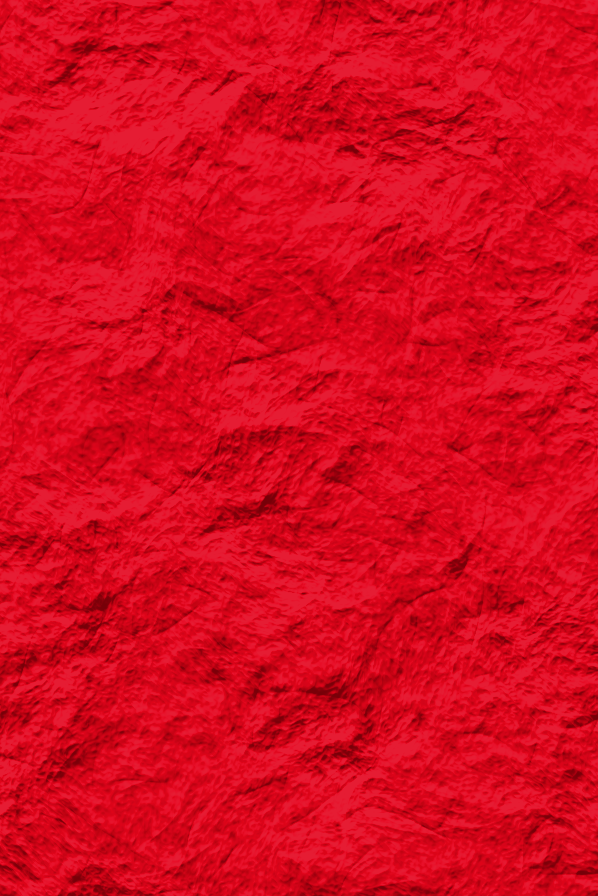
Write a Shadertoy shader that draws this texture.

```glsl
// Crumpled red tissue paper: a height field of sharp-edged noise folds plus a
// dense network of short pleats in all directions, lit by a raking light from
// above. Shading is spread over a ramp of reds, with mottled fibre grain on top.

const vec2 LIGHT_DIR = vec2(-0.3, 0.954);
const float SLOPE_STEP = 0.002;
const int FOLD_OCTAVES = 6;
const int PLEAT_LAYERS = 9;

// Reds from deep shadow to lit paper, and the tone at which each one sits
const vec3 REDS[7] = vec3[7](
    vec3(0.46, 0.00, 0.03), vec3(0.66, 0.00, 0.06), vec3(0.76, 0.01, 0.07),
    vec3(0.83, 0.015, 0.10), vec3(0.87, 0.015, 0.095), vec3(0.91, 0.06, 0.16),
    vec3(0.90, 0.11, 0.20));
const float TONES[7] = float[7](0.0, 0.06, 0.17, 0.37, 0.56, 0.74, 0.93);

mat2 rotation(float angle) {
    float c = cos(angle), s = sin(angle);
    return mat2(c, s, -s, c);
}

// Unit gradient vector for a lattice cell
vec2 cellGradient(vec2 cell) {
    uvec2 q = uvec2(ivec2(cell)) * uvec2(1597334673u, 3812015801u);
    uint h = (q.x ^ q.y) * 1597334673u;
    h = (h ^ (h >> 15)) * 2246822519u;
    h ^= h >> 13;
    float angle = float(h & 65535u) / 65536.0 * 6.28319;
    return vec2(cos(angle), sin(angle));
}

float gradientNoise(vec2 p) {
    vec2 i = floor(p), f = p - i;
    vec2 u = f * f * f * (f * (f * 6.0 - 15.0) + 10.0);
    vec2 e = vec2(1.0, 0.0);
    float a = dot(cellGradient(i), f);
    float b = dot(cellGradient(i + e.xy), f - e.xy);
    float c = dot(cellGradient(i + e.yx), f - e.yx);
    float d = dot(cellGradient(i + e.xx), f - e.xx);
    return mix(mix(a, b, u.x), mix(c, d, u.x), u.y);
}

// Bends the sheet so that folds wander and branch
vec2 warp(vec2 p, float scale, float amount) {
    vec2 q = p * scale;
    return p + amount * vec2(gradientNoise(q + 17.3), gradientNoise(q - 41.7));
}

// Lower on the flat patches, higher where the paper is strongly creased
float creasing(vec2 p) {
    return mix(0.7, 1.25, smoothstep(-0.3, 0.25, gradientNoise(p * 4.5 + 8.4)));
}

// Narrow pleat along a zero line of stretched noise: broad flanks, thin core
vec2 pleat(vec2 p, float angle, float scale, float width) {
    vec2 q = rotation(angle) * p * scale + angle * 31.0;
    float line = gradientNoise(q * vec2(0.65, 1.15)) / width;
    float presence = smoothstep(-0.05, 0.22, gradientNoise(q * 1.3 - 23.0));
    return presence * vec2(exp(-abs(line) * 1.3), exp(-line * line * 9.0));
}

// Height of the pleats in x, core tone in y: dark valleys, fainter bright ridges
vec2 pleats(vec2 p) {
    vec2 total = vec2(0.0);
    for (int i = 0; i < PLEAT_LAYERS; i++) {
        float layer = float(i);
        float scale = 5.0 + 1.5 * layer;
        bool ridge = mod(layer, 2.0) > 0.5;
        vec2 fold = pleat(p, -0.25 + 2.2 * layer, scale, 0.1);
        total += fold * (ridge ? vec2(0.07 / scale, 0.45) : vec2(-0.07 / scale, -0.75));
    }
    return total;
}

// Facets: absolute noise keeps a hard edge between neighbouring slopes
float folds(vec2 p) {
    float height = 0.0, frequency = 4.6, steepness = 0.52;
    for (int i = 0; i < FOLD_OCTAVES; i++) {
        vec2 q = rotation(0.4 + float(i) * 1.9) * p * frequency;
        float n = gradientNoise(q * vec2(0.95, 1.1) + float(i) * 13.7);
        height += steepness / frequency * (0.25 - sqrt(n * n + 0.0003));
        frequency *= 1.95;
        steepness *= 1.07;
    }
    return height;
}

// Height in x, crease tone in y
vec2 paper(vec2 p) {
    vec2 q = warp(warp(p, 5.0, 0.04), 15.0, 0.01);
    vec2 crease = pleats(q);
    return vec2(folds(q) * creasing(p) + crease.x, crease.y);
}

// Fine mottling of tangled fibres at two sizes
float fibres(vec2 p) {
    float coarse = gradientNoise(rotation(0.6) * p * vec2(85.0, 110.0));
    float fine = gradientNoise(rotation(-0.9) * p * vec2(170.0, 220.0) + 57.0);
    return coarse + 1.3 * fine;
}

vec3 redRamp(float tone) {
    vec3 colour = REDS[0];
    for (int i = 1; i < 7; i++) {
        float blend = clamp((tone - TONES[i - 1]) / (TONES[i] - TONES[i - 1]), 0.0, 1.0);
        colour = mix(colour, REDS[i], blend);
    }
    return colour;
}

void mainImage(out vec4 fragColor, in vec2 fragCoord) {
    vec2 p = fragCoord / iResolution.y;

    // Raking light: slopes that fall toward the light are bright
    vec2 sheet = paper(p);
    float slope = (sheet.x - paper(p + LIGHT_DIR * SLOPE_STEP).x) / SLOPE_STEP;

    // Slow drift of brightness, lighter toward the top
    float drift = 0.65 * gradientNoise(p * 4.0 + 71.0) + 0.6 * (p.y - 0.5);

    float light = 0.1 + 0.85 * slope + 0.8 * sheet.y + drift + 0.75 * fibres(p);
    float tone = 1.0 / (1.0 + exp(-1.7 * light));
    fragColor = vec4(redRamp(tone), 1.0);
}
```
